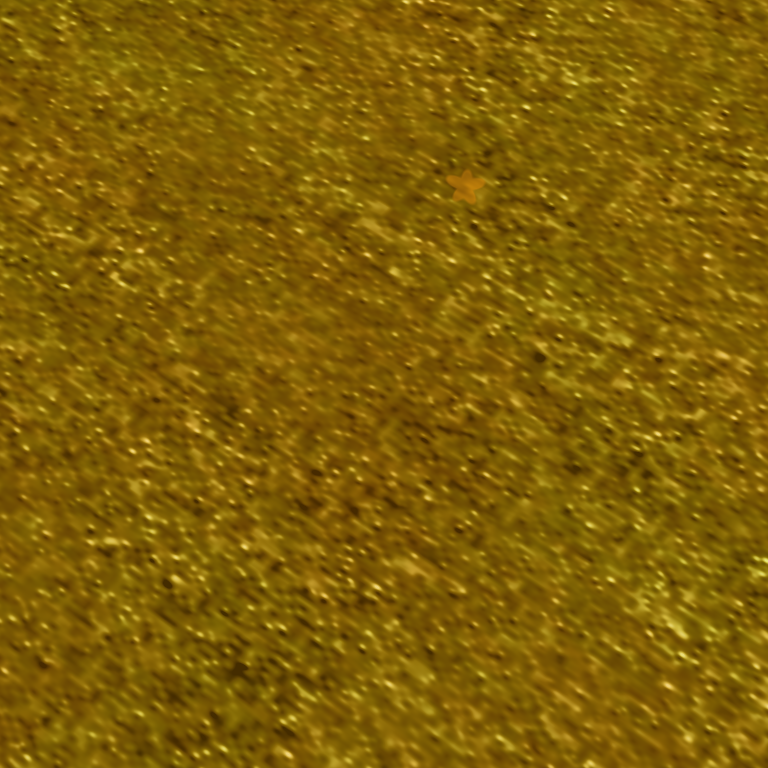
Give the GLSL for this texture, as a three.js fragment shader.

```glsl
varying vec2 vUv;

const vec3 CREVICE = vec3(0.27, 0.17, 0.00);
const vec3 UMBER   = vec3(0.42, 0.29, 0.01);
const vec3 BRONZE  = vec3(0.47, 0.35, 0.01);
const vec3 OCHRE   = vec3(0.53, 0.40, 0.02);
const vec3 GOLD    = vec3(0.60, 0.47, 0.05);
const vec3 STRAW   = vec3(0.69, 0.57, 0.13);
const vec3 GLINT   = vec3(0.81, 0.69, 0.22);
const vec3 SPARK   = vec3(0.93, 0.85, 0.48);
const vec3 AMBER   = vec3(0.72, 0.47, 0.04);

float hash(vec2 p) {
  return fract(sin(dot(p, vec2(127.1, 311.7))) * 43758.5453);
}

vec2 hash2(vec2 p) {
  return vec2(hash(p), hash(p + 37.3));
}

// Value noise, scaled to zero mean and about unit deviation
float noise(vec2 p) {
  vec2 i = floor(p);
  vec2 f = fract(p);
  f = f * f * (3.0 - 2.0 * f);
  float low = mix(hash(i), hash(i + vec2(1.0, 0.0)), f.x);
  float high = mix(hash(i + vec2(0.0, 1.0)), hash(i + 1.0), f.x);
  return (mix(low, high, f.y) - 0.5) / 0.215;
}

// Slanted coordinates: x along the grain, y across it, finer toward the top
vec2 grainSpace(vec2 uv) {
  vec2 q = vec2((uv.x - 0.5) * (1.0 + 0.2 * uv.y), uv.y + 0.35 * uv.y * uv.y);
  return vec2(dot(q, vec2(0.79, -0.61)), dot(q, vec2(0.61, 0.79)));
}

// Soft scattered grains, each with a shadow on its lower side
float grains(vec2 p, float power, float gain, float tightness, float shadow) {
  vec2 cell = floor(p);
  float sum = 0.0;
  for (int y = -1; y <= 1; y++) {
    for (int x = -1; x <= 1; x++) {
      vec2 id = cell + vec2(float(x), float(y));
      vec2 d = p - id - hash2(id);
      float strength = gain * pow(hash(id + 71.9), power);
      float angle = (hash(id + 13.7) - 0.5) * 0.9;
      d = vec2(d.x + angle * d.y, d.y - angle * d.x);
      vec2 below = d + vec2(-0.1, 0.5);
      sum += strength * (exp(-tightness * dot(d, d))
           - shadow * exp(-tightness * dot(below, below)));
    }
  }
  return sum;
}

// Ragged flake; returns its coverage
float flake(vec2 p, float radius) {
  float angle = atan(p.y, p.x);
  float edge = radius * (0.75 + 0.2 * sin(5.0 * angle + 0.6) + 0.1 * sin(3.0 * angle));
  return 1.0 - smoothstep(edge - 0.003, edge + 0.003, length(p));
}

vec3 blend(vec3 from, vec3 to, float start, float end, float tone) {
  return mix(from, to, clamp((tone - start) / (end - start), 0.0, 1.0));
}

vec3 goldRamp(float tone) {
  vec3 c = blend(CREVICE, UMBER, -2.7, -1.28, tone);
  c = blend(c, BRONZE, -1.28, -0.3, tone);
  c = blend(c, OCHRE, -0.3, 0.5, tone);
  c = blend(c, GOLD, 0.5, 1.17, tone);
  c = blend(c, STRAW, 1.17, 1.8, tone);
  c = blend(c, GLINT, 1.8, 2.6, tone);
  return blend(c, SPARK, 2.6, 4.2, tone);
}

void main() {
  vec2 p = grainSpace(vUv);

  // Streaky ground with calmer and rougher patches
  float streaks = 0.66 * noise(p * vec2(72.0, 128.0))
                + 0.36 * noise(p * vec2(38.0, 61.0) + 19.0);
  float roughness = 1.0 + 0.14 * noise(p * vec2(5.0, 8.0) + 53.0);
  float patches = 0.2 * noise(p * vec2(4.0, 7.0) + 5.0);

  // Bright grains and rare large pitted lumps
  float bright = grains(p * vec2(45.0, 78.0), 4.0, 3.1, 12.0, 0.55);
  float lumps = grains(p * vec2(26.0, 40.0) + 91.0, 24.0, 2.4, 11.0, 1.3);
  float tone = (streaks + bright + lumps) * roughness + patches - 0.08;

  // Slight drift between olive and amber
  vec3 color = goldRamp(tone);
  float hue = noise(p * vec2(30.0, 50.0) + 7.0) + noise(p * 4.0 + 29.0);
  color *= vec3(1.0 - 0.008 * hue, 1.0 + 0.014 * hue, 1.0);

  // One amber flake lying on the surface
  float cover = flake(vUv - vec2(0.606, 0.757), 0.026);
  color = mix(color, AMBER * (1.0 + 0.07 * streaks), 0.8 * cover);

  gl_FragColor = vec4(color, 1.0);
}
```
